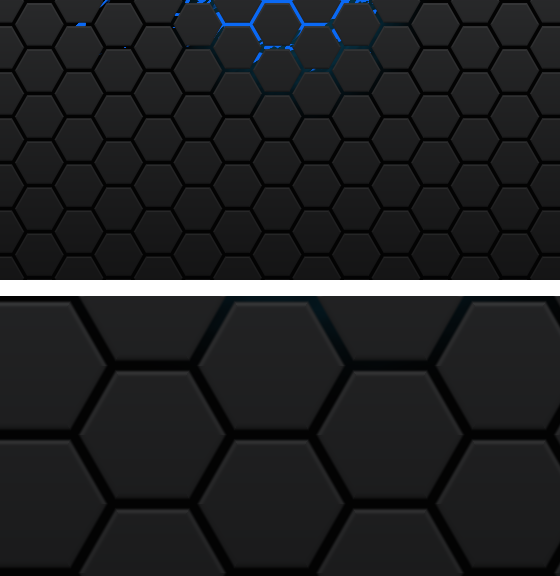
Top: the whole. Bottom: its middle third, enlarged.
A Shadertoy shader for this pattern:

```glsl
const float ROW_PITCH = 0.1645;              // hexagon height, in canvas heights
const float COLUMN_STEP = 0.1415;            // distance between columns
const vec2 LATTICE_ORIGIN = vec2(0.4948, 0.9128);
const float GAP_HALF = 0.037;                // the rest is in hexagon heights
const float EDGE_SOFT = 0.013;
const float RIM_WIDTH = 0.016;
const float RIM_LIGHT = 0.075;

const vec3 FACE_TOP = vec3(0.155, 0.158, 0.163);
const vec3 FACE_BOTTOM = vec3(0.080, 0.080, 0.083);
const vec3 GAP_COLOR = vec3(0.012, 0.012, 0.013);
const vec3 TEAL = vec3(0.025, 0.19, 0.26);
const vec3 BLUE = vec3(0.04, 0.41, 0.96);

const vec2 LAMP = vec2(0.0, 0.53);
const vec2 BLUE_REACH = vec2(2.6, 1.75);
const vec2 TEAL_REACH = vec2(2.9, 2.7);
const vec2 TRACE_CENTER = vec2(-3.4, 0.4);
const vec2 TRACE_REACH = vec2(2.2, 1.5);

const vec2 HEX_PERIOD = vec2(1.7320508, 1.0);
const vec2 SLANT = vec2(0.8660254, 0.5);

float hash(vec2 p) {
    vec3 h = fract(p.xyx * vec3(0.1031, 0.1030, 0.0973));
    h += dot(h, h.yzx + 33.33);
    return fract((h.x + h.y) * h.z);
}

float valueNoise(vec2 p) {
    vec2 i = floor(p);
    vec2 f = fract(p);
    f = f * f * (3.0 - 2.0 * f);
    float low = mix(hash(i), hash(i + vec2(1, 0)), f.x);
    float high = mix(hash(i + vec2(0, 1)), hash(i + vec2(1, 1)), f.x);
    return mix(low, high, f.y);
}

// Slanted, elongated noise that breaks the light into scratches
float scratches(vec2 p) {
    vec2 s = vec2(2.2 * p.x + 1.6 * p.y, 5.0 * p.y - 3.0 * p.x) + 40.0;
    s += valueNoise(p * 3.0 + 20.0);
    return 0.6 * valueNoise(s) + 0.4 * valueNoise(s * 2.7 + 9.0);
}

// Offset from the nearest hexagon centre
vec2 hexLocal(vec2 p) {
    vec2 a = mod(p + 0.5 * HEX_PERIOD, HEX_PERIOD) - 0.5 * HEX_PERIOD;
    vec2 b = mod(p, HEX_PERIOD) - 0.5 * HEX_PERIOD;
    return dot(a, a) < dot(b, b) ? a : b;
}

// Light shining through the gaps
vec3 gapLight(vec2 p, float horizontal) {
    float grain = scratches(p);
    float tealRadius = length((p - LAMP - vec2(0.4, 0.0)) / TEAL_REACH);
    float teal = smoothstep(1.05, 0.45, tealRadius) * (0.55 + 0.6 * grain);

    float cover = 1.12 - length((p - LAMP) / BLUE_REACH) + 0.17 * horizontal;
    float trace = 0.36 * smoothstep(1.0, 0.6, length((p - TRACE_CENTER) / TRACE_REACH));
    float blue = smoothstep(0.0, 0.07, max(cover, trace) - grain);

    return mix(mix(GAP_COLOR, TEAL, teal), BLUE, blue);
}

void mainImage(out vec4 fragColor, in vec2 fragCoord) {
    vec2 uv = fragCoord / iResolution.xy;
    float aspect = iResolution.x / iResolution.y;
    vec2 p = (uv - LATTICE_ORIGIN) * vec2(aspect, 1.0);
    p /= vec2(COLUMN_STEP / SLANT.x, ROW_PITCH);
    float pixel = 1.0 / (iResolution.y * ROW_PITCH);

    // Distance to the nearest edge and the direction it faces
    vec2 local = hexLocal(p);
    float flatSide = abs(local.y);
    float slantSide = dot(abs(local), SLANT);
    float edge = 0.5 - max(flatSide, slantSide);
    float horizontal = step(slantSide, flatSide);
    float facing = sign(local.y) * mix(0.5, 1.0, horizontal);

    // Tile face with a lit upper bevel and a shaded lower one
    float soft = max(EDGE_SOFT, 0.6 * pixel);
    vec3 face = mix(FACE_BOTTOM, FACE_TOP, uv.y);
    face *= 1.0 + 0.06 * local.y;
    float rimPosition = (edge - GAP_HALF - 1.2 * RIM_WIDTH) / max(RIM_WIDTH, 0.7 * pixel);
    float rim = exp(-rimPosition * rimPosition);
    face += RIM_LIGHT * rim * max(facing, 0.12) * mix(0.7, 1.1, uv.y);
    face *= 1.0 - 0.35 * max(-facing, 0.0) * smoothstep(0.09, GAP_HALF, edge);

    float tile = smoothstep(GAP_HALF - soft, GAP_HALF + soft, edge);
    fragColor = vec4(mix(gapLight(p, horizontal), face, tile), 1.0);
}
```
